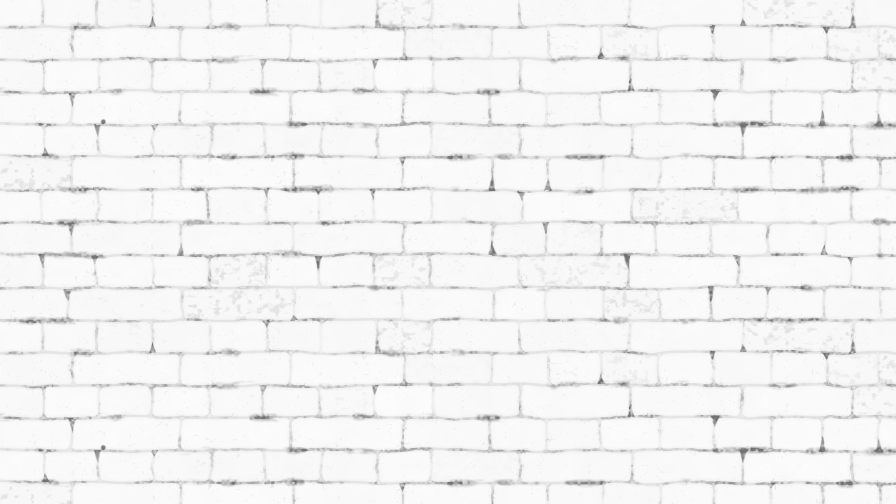
Give the GLSL for this texture, as a Shadertoy shader.

```glsl
const float COURSE = 0.06465;     // course height, as a share of canvas height
const float BASE = 0.0417;        // height of the lowest full bed joint
const float TILE_ROWS = 10.0;     // courses before the wall repeats upwards

// Lengths below are in courses
const float HEADER = 1.708;
const float STRETCHER = 3.40;
const float JOINT_JITTER = 0.16;
const float JOINT_HALF = 0.022;
const float HALO = 0.075;
const float CORNER = 0.16;
const float WOBBLE = 0.15;
const float PIT_CELL = 2.5;

const vec3 PAINT = vec3(0.984);
const vec3 SOOT = vec3(0.36);

float hash(vec2 p) {
    return fract(sin(dot(p, vec2(127.1, 311.7))) * 43758.5453);
}

// Value noise that wraps with the tile vertically
float noise(vec2 p, vec2 freq) {
    p *= freq;
    vec2 cell = floor(p), f = fract(p);
    f = f * f * (3.0 - 2.0 * f);
    vec2 rows = mod(vec2(cell.y, cell.y + 1.0), TILE_ROWS * freq.y);
    float low = mix(hash(vec2(cell.x, rows.x)), hash(vec2(cell.x + 1.0, rows.x)), f.x);
    float high = mix(hash(vec2(cell.x, rows.y)), hash(vec2(cell.x + 1.0, rows.y)), f.x);
    return mix(low, high, f.y);
}

float fbm(vec2 p, vec2 freq) {
    float sum = 0.0, gain = 0.57;
    for (int i = 0; i < 3; i++) {
        sum += gain * noise(p, freq);
        freq *= 2.0;
        gain *= 0.5;
    }
    return sum;
}

// Signed offset from the nearest head joint, and its index;
// courses alternate headers then stretchers with the reverse
vec2 nearestJoint(float x, float row) {
    bool headersFirst = mod(row, 2.0) < 0.5;
    vec2 pitch = headersFirst ? vec2(HEADER, STRETCHER) : vec2(STRETCHER, HEADER);
    vec2 start = headersFirst ? vec2(1.29, 15.93) : vec2(2.15, 15.07);
    float last = headersFirst ? 7.0 : 3.0;
    vec2 k = floor((x - start) / pitch + 0.5);
    k = vec2(min(k.x, last), max(k.y, 0.0));
    vec2 offset = x - start - k * pitch;
    vec2 joint = abs(offset.x) < abs(offset.y) ? vec2(offset.x, k.x)
                                               : vec2(offset.y, last + 1.0 + k.y);
    joint.x += JOINT_JITTER * (hash(vec2(joint.y, row)) - 0.5);
    return joint;
}

// Sparse round holes in the paint
float pits(vec2 p, float pixel) {
    vec2 cell = floor(p / PIT_CELL);
    vec2 id = vec2(cell.x, mod(cell.y, TILE_ROWS / PIT_CELL)) + 61.0;
    vec2 centre = 0.2 + 0.6 * vec2(hash(id), hash(id + 7.3));
    float radius = mix(0.04, 0.08, hash(id + 3.1));
    float d = length(p - (cell + centre) * PIT_CELL) - radius;
    return step(0.92, hash(id + 11.7)) * smoothstep(pixel, -pixel, d);
}

void mainImage(out vec4 fragColor, in vec2 fragCoord) {
    vec2 p = (fragCoord / iResolution.y - vec2(0.0, BASE)) / COURSE;
    float pixel = 1.0 / (iResolution.y * COURSE);

    // Uneven brick edges
    vec2 bend = vec2(fbm(p + vec2(37.0, 0.0), vec2(2.0)), fbm(p, vec2(1.0, 2.0)));
    vec2 wall = p + WOBBLE * (bend - 0.5);
    float row = mod(floor(wall.y), TILE_ROWS);
    float rise = fract(wall.y);
    vec2 joint = nearestJoint(wall.x, row);
    vec2 gap = vec2(abs(joint.x), min(rise, 1.0 - rise));
    float edge = CORNER - length(max(CORNER - gap, 0.0));

    // Wear fields
    float wear = smoothstep(0.3, 0.75, fbm(p + vec2(91.0, 0.0), vec2(2.0, 3.0)));
    float grain = noise(p, vec2(13.0));
    float jointHash = hash(vec2(joint.y + 17.0, row));
    float brickHash = hash(vec2(joint.y - step(joint.x, 0.0) + 43.0, row));

    // Joints: crisp broken line within a soft shadow
    float headStrength = mix(0.3, 0.85, jointHash);
    float strength = mix(headStrength, 1.0, smoothstep(-0.06, 0.06, gap.x - gap.y));
    float line = 1.0 - smoothstep(JOINT_HALF, JOINT_HALF + 1.2 * pixel, edge);
    float halo = exp(-edge * edge / (HALO * HALO));
    float soot = strength * line * (0.08 + 0.42 * wear * grain);
    soot += strength * halo * (0.05 + 0.13 * wear * grain);

    // Dark wedges where some head joints meet the bed
    float wedgeHash = hash(vec2(joint.y + 5.0, row + 29.0));
    float along = wedgeHash > 0.5 ? 1.0 - rise : rise;
    float reach = mix(0.2, 0.5, jointHash);
    float wedgeHalf = 0.11 * (1.0 - along / reach);
    float wedge = smoothstep(pixel, -pixel, gap.x - wedgeHalf) * step(along, reach);
    soot += wedge * step(0.3, abs(wedgeHash - 0.45)) * (0.2 + 0.5 * grain);

    // Smears along beds, crumbs near edges and rough bricks
    float smear = smoothstep(0.64, 0.76, fbm(p + vec2(53.0, 0.0), vec2(1.0, 2.0)));
    soot += smear * smoothstep(0.17, 0.03, gap.y) * (0.1 + 0.4 * grain);
    soot += 0.25 * smoothstep(0.78, 0.98, noise(p + 5.0, vec2(15.0))) * exp(-7.0 * edge) * wear;
    float rough = smoothstep(0.72, 0.95, brickHash);
    soot += 0.13 * rough * smoothstep(0.52, 0.8, fbm(p, vec2(6.0, 7.0)));
    soot += 0.75 * pits(p, pixel);

    // Slight tone change from brick to brick
    vec3 paint = PAINT - 0.012 * brickHash + 0.012 * (bend.x - 0.5);
    fragColor = vec4(mix(paint, SOOT, clamp(soot, 0.0, 0.85)), 1.0);
}
```
